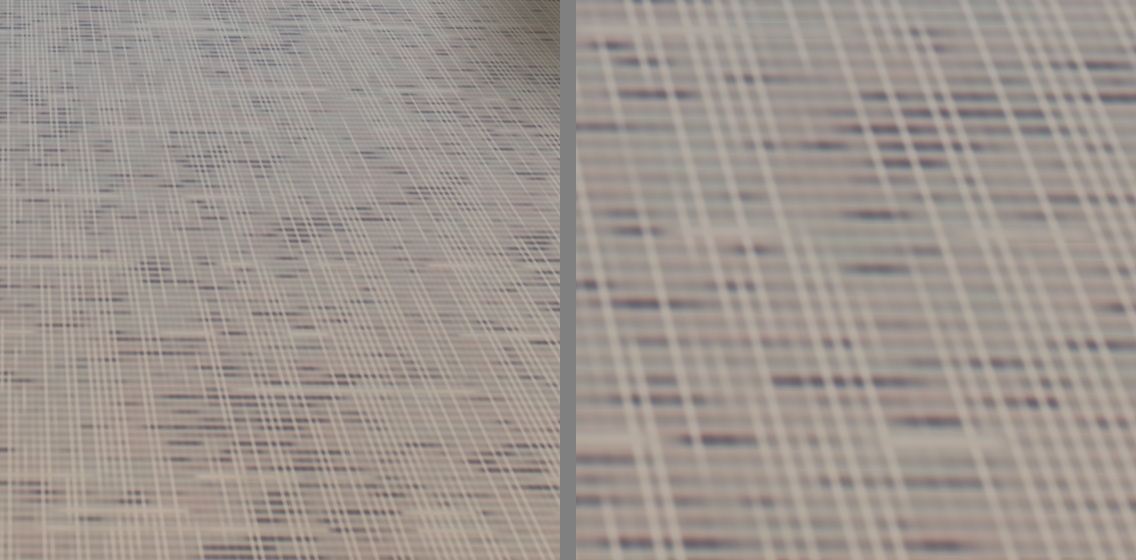
Left, the full canvas; right, a detail of the centre.
Give the GLSL for this texture, as a three.js fragment shader.

```glsl
varying vec2 vUv;

const vec3 RIB = vec3(0.638, 0.598, 0.568);
const vec3 GROOVE = vec3(0.560, 0.526, 0.503);
const vec3 DARK_YARN = vec3(0.425, 0.395, 0.420);
const vec3 LIGHT_YARN = vec3(0.712, 0.674, 0.630);
const vec3 PINK_TINT = vec3(0.024, -0.014, -0.008);
const vec3 COOL_TINT = vec3(-0.030, 0.000, 0.026);
const vec3 CORNER_SHADE = vec3(0.68, 0.66, 0.61);

float hash(vec2 p) {
  vec3 q = fract(p.xyx * vec3(0.1031, 0.1030, 0.0973));
  q += dot(q, q.yzx + 33.33);
  return fract((q.x + q.y) * q.z);
}

// Smooth noise along one yarn, independent of its neighbours
float yarnNoise(float along, float yarn) {
  float cell = floor(along);
  float f = smoothstep(0.0, 1.0, along - cell);
  return mix(hash(vec2(cell, yarn)), hash(vec2(cell + 1.0, yarn)), f);
}

float patchNoise(vec2 p) {
  float row = floor(p.y);
  float f = smoothstep(0.0, 1.0, p.y - row);
  return mix(yarnNoise(p.x, row), yarnNoise(p.x, row + 1.0), f);
}

// Receding floor: x counts warp columns, y counts weft rows
vec2 floorCoords(vec2 uv) {
  float column = 131.0 * (uv.x - 0.01) / (2.05 - uv.y) + 40.0;
  float row = 365.0 / (2.5 - uv.y - 0.008 * uv.x);
  return vec2(column, row);
}

// Ribbed ground with short dark dashes and slight colour fringes
vec3 weftGround(vec2 p, float contrast) {
  float row = floor(p.y);
  float phase = p.y - row;
  vec3 fringe = vec3(0.08, 0.0, -0.05);
  vec3 groove = smoothstep(0.48, 0.03, abs(phase - 0.5 + fringe));

  // Each yarn starts its runs at its own place
  float along = p.x + 9.0 * hash(vec2(row, 37.0));
  float cluster = patchNoise(p * vec2(0.08, 0.19) + 31.0);
  float longRun = yarnNoise(along * 0.24, row + 57.0);
  float shortRun = yarnNoise(along * 0.55, row + 157.0);
  float tone = longRun * 0.46 + shortRun * 0.24 + cluster * 0.30;
  float dash = smoothstep(0.46, 0.78, tone);
  float paleRow = step(0.90, hash(vec2(row, 71.0)));
  paleRow *= smoothstep(0.45, 0.65, yarnNoise(p.x * 0.12, row + 11.0));

  float hue = patchNoise(p * vec2(0.16, 0.6) + 83.0) - 0.5;
  vec3 rib = RIB + PINK_TINT * hue * 1.5;
  vec3 valley = mix(GROOVE, DARK_YARN, dash);
  valley = mix(valley, LIGHT_YARN, paleRow * 0.85);
  float depth = mix(0.65, 1.0, max(dash, paleRow)) * contrast;
  vec3 color = mix(rib, valley, groove * depth);
  return color - (tone - 0.5) * 0.05;
}

// Coverage of pale warp yarns that surface in broken runs
float warpCover(vec2 p) {
  float column = floor(p.x);
  float jitter = (hash(vec2(column, 19.0)) - 0.5) * 0.16;
  float profile = smoothstep(0.42, 0.06, abs(p.x - column - 0.5 + jitter));
  float along = p.y + 40.0 * hash(vec2(column, 29.0));
  float longRun = yarnNoise(along * 0.085, column + 203.0);
  float shortRun = yarnNoise(along * 0.27, column + 401.0);
  float bare = patchNoise(p * vec2(0.13, 0.08) + 7.0);
  float presence = hash(vec2(column, 5.0)) * 0.26 + longRun * 0.38;
  presence += shortRun * 0.22 + bare * 0.14;
  return profile * mix(0.12, 1.0, smoothstep(0.40, 0.56, presence));
}

// Cool light from the back, warm foreground, dim far corner
vec3 roomLight(vec3 color, vec2 uv) {
  float cool = smoothstep(0.35, 1.0, uv.y) * (1.0 - 0.35 * uv.x);
  color += COOL_TINT * cool;
  color += vec3(0.012, 0.0, -0.012) * smoothstep(0.5, 0.0, uv.y);
  vec2 toGlare = uv - vec2(0.50, 0.90);
  color += vec3(0.006, 0.009, 0.013) * exp(-dot(toGlare, toGlare) * 7.0);
  float corner = smoothstep(0.28, 0.0, length((uv - 1.0) * vec2(1.0, 0.85)));
  return color * mix(vec3(1.0), CORNER_SHADE, corner);
}

void main() {
  vec2 p = floorCoords(vUv);
  float contrast = mix(1.0, 0.80, smoothstep(0.3, 1.0, vUv.y));
  vec3 color = weftGround(p, contrast);

  // Warp yarns dip a little where they cross each groove
  float bead = 0.5 - 0.5 * cos(6.2832 * p.y);
  float cover = warpCover(p) * (0.90 - 0.22 * bead);
  color = mix(color, LIGHT_YARN, cover);

  float mottling = patchNoise(p * vec2(0.05, 0.04) + 131.0) - 0.5;
  color += mottling * 0.022;
  gl_FragColor = vec4(roomLight(color, vUv), 1.0);
}
```
